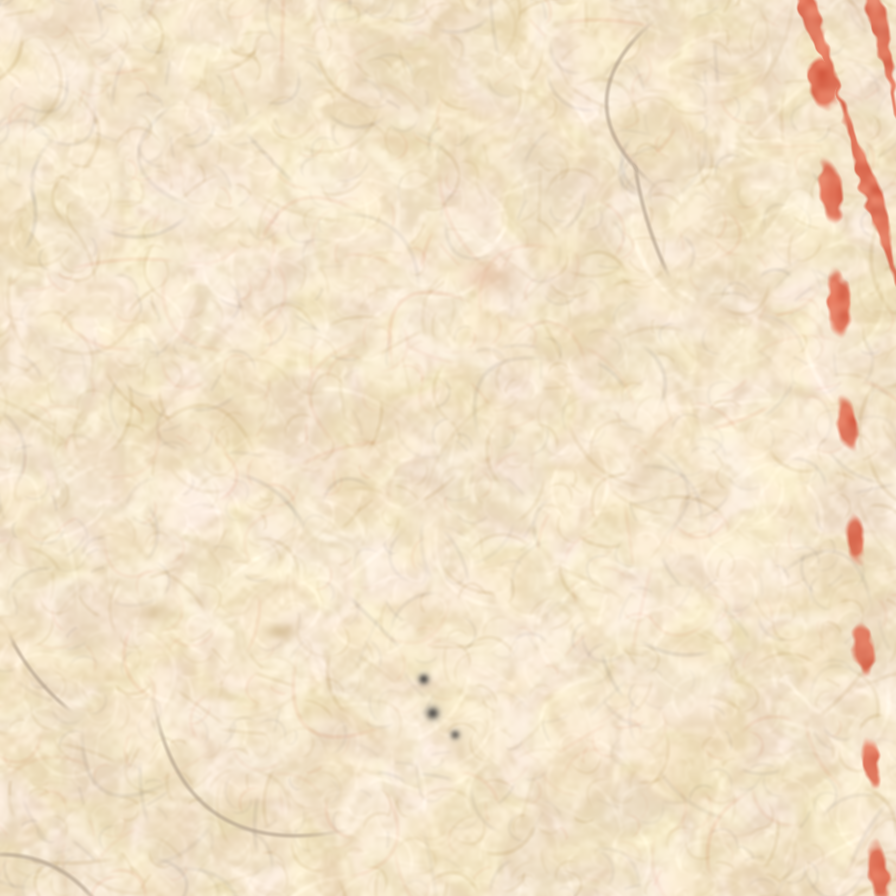
Give the GLSL for this texture, as a three.js fragment shader.

```glsl
varying vec2 vUv;

float hash(vec2 p) {
  return fract(sin(dot(p, vec2(127.1, 311.7))) * 43758.5453);
}

float noise(vec2 p) {
  vec2 i = floor(p), f = fract(p);
  f = f * f * (3.0 - 2.0 * f);
  return mix(mix(hash(i), hash(i + vec2(1.0, 0.0)), f.x),
             mix(hash(i + vec2(0.0, 1.0)), hash(i + 1.0), f.x), f.y);
}

// Soft, tapered stroke bent into a parabola around its centre
float strand(vec2 p, vec2 centre, float angle, float halfLength, float bend, float width) {
  float c = cos(angle), s = sin(angle);
  vec2 q = mat2(c, -s, s, c) * (p - centre);
  float slope = 2.0 * bend * q.x;
  float d = abs(q.y - bend * q.x * q.x) / sqrt(1.0 + slope * slope);
  return (1.0 - smoothstep(0.0, width, d))
       * (1.0 - smoothstep(halfLength * 0.6, halfLength, abs(q.x)));
}

// Scattered curved fibres, one per cell, tinted pale, tan, grey or pink
vec3 fibres(vec2 uv, float density, float width) {
  vec2 p = uv * density, cell = floor(p);
  vec3 tint = vec3(0.0);
  for (int j = -1; j <= 1; j++) {
    for (int i = -1; i <= 1; i++) {
      vec2 id = cell + vec2(float(i), float(j));
      vec2 seed = id + density * 1.7;
      vec2 centre = id + vec2(hash(seed), hash(seed + 17.3));
      float kind = hash(seed + 41.9);
      float ink = strand(p, centre, 6.283 * hash(seed + 5.1), 0.4 + 0.5 * hash(seed + 8.6),
                         2.4 * (hash(seed + 23.7) - 0.5), width * density);
      vec3 shade = kind < 0.42 ? vec3(0.024, 0.03, 0.04)
                 : kind < 0.7 ? vec3(-0.045, -0.06, -0.085)
                 : kind < 0.88 ? vec3(-0.065, -0.06, -0.045)
                 : vec3(-0.015, -0.055, -0.06);
      tint += shade * ink * (0.4 + 0.6 * hash(seed + 61.2));
    }
  }
  return tint;
}

vec3 paper(vec2 uv) {
  vec2 warp = vec2(noise(uv * 24.0), noise(uv * 24.0 + 37.0)) - 0.5;
  vec2 p = uv + warp * 0.045;
  float mottle = 0.2 * noise(uv * 11.0 + 3.0) + 0.32 * noise(p * 36.0)
               + 0.28 * noise(p * 72.0 + 9.0) + 0.2 * noise(uv * 140.0 + 21.0);
  vec3 color = mix(vec3(0.912, 0.84, 0.715), vec3(0.995, 0.945, 0.86),
                   smoothstep(0.14, 0.82, mottle));
  color.b += 0.06 * (noise(p * 30.0 + 70.0) - 0.5);
  color.g -= 0.022 * (noise(p * 42.0 + 90.0) - 0.5);
  color += fibres(uv, 13.0, 0.0045) + 0.8 * fibres(uv, 23.0, 0.0042);
  return color + 0.6 * fibres(uv, 41.0, 0.0038);
}

float smudge(vec2 p, vec2 centre, vec2 size) {
  vec2 q = (p - centre) / size;
  return exp(-dot(q, q));
}

// Column of hand-painted dashes drifting to the right as it descends
float dashes(vec2 p) {
  float ink = 0.0;
  for (int i = 0; i < 8; i++) {
    float n = float(i);
    float size = hash(vec2(n, 4.0));
    vec2 q = p - vec2(0.918 + 0.009 * n, 0.909 - 0.126 * n + 0.014 * (size - 0.5));
    q.x += 0.12 * q.y;
    vec2 radius = vec2(i == 0 ? 0.016 : 0.0095 + 0.003 * size, 0.024 + 0.012 * size);
    float d = (length(q / radius) - 1.0) * radius.x;
    ink = max(ink, 1.0 - smoothstep(-0.003, 0.0025, d));
  }
  return ink;
}

// Painted line entering from the top edge, with a swelling width
float paintedLine(vec2 p, float top, float lean, float bend) {
  float drop = 1.0 - p.y;
  float d = abs(p.x - top - lean * drop - bend * drop * drop) * 0.93;
  float width = 0.0055 + 0.0035 * sin(drop * 31.0 + 1.2);
  return 1.0 - smoothstep(width - 0.002, width + 0.0025, d);
}

void main() {
  vec2 uv = vUv;
  vec3 color = paper(uv);

  // Long loose hairs
  float hair = strand(uv, vec2(0.677, 0.885), 1.571, 0.1, -6.2, 0.0042);
  hair += strand(uv, vec2(0.722, 0.755), -1.28, 0.075, 1.2, 0.0042);
  hair += strand(uv, vec2(0.241, 0.092), -0.6, 0.14, 3.9, 0.0042);
  hair += strand(uv, vec2(0.055, 0.035), -0.42, 0.075, -4.0, 0.0045);
  hair += strand(uv, vec2(0.04, 0.245), -0.89, 0.06, 2.0, 0.004);
  color = mix(color, vec3(0.69, 0.62, 0.54), min(hair, 1.0) * 0.6);

  // Tan and pink stains
  float tan_ = smudge(uv, vec2(0.312, 0.295), vec2(0.017, 0.009))
             + 0.7 * smudge(uv, vec2(0.175, 0.317), vec2(0.018, 0.012))
             + 0.5 * smudge(uv, vec2(0.055, 0.877), vec2(0.012));
  color = mix(color, vec3(0.77, 0.66, 0.46), min(tan_, 1.0) * 0.55);
  color = mix(color, vec3(0.87, 0.7, 0.58), 0.5 * smudge(uv, vec2(0.542, 0.692), vec2(0.024, 0.016)));

  // Dark specks
  float specks = smudge(uv, vec2(0.473, 0.242), vec2(0.006))
               + smudge(uv, vec2(0.483, 0.204), vec2(0.0072))
               + 0.8 * smudge(uv, vec2(0.508, 0.18), vec2(0.0055));
  color = mix(color, vec3(0.29, 0.28, 0.27), min(specks, 1.0) * 0.85);

  // Red paint with rough edges and uneven cover
  vec2 rough = uv + 0.006 * (vec2(noise(uv * 95.0), noise(uv * 95.0 + 50.0)) - 0.5);
  float paint = max(dashes(rough), paintedLine(rough, 0.898, 0.37, -0.12));
  paint = max(paint, paintedLine(rough, 0.975, 0.22, 0.0));
  vec3 red = mix(vec3(0.83, 0.35, 0.25), vec3(0.92, 0.5, 0.39), noise(uv * 85.0 + 13.0));
  color = mix(color, red, paint * (0.82 + 0.18 * noise(uv * 60.0)));

  gl_FragColor = vec4(color, 1.0);
}
```
